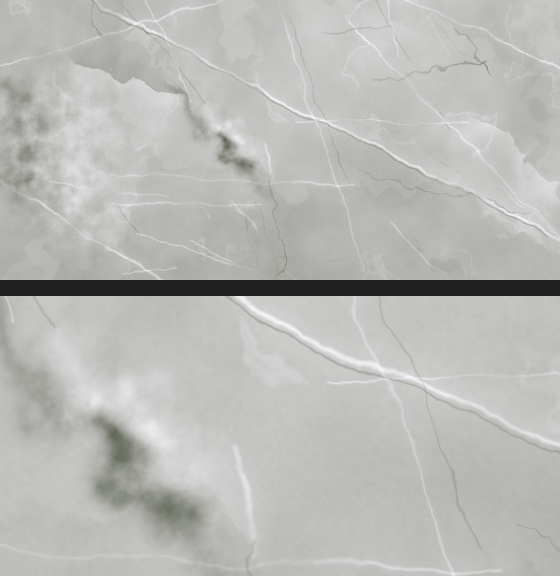
Top: the whole. Bottom: its middle third, enlarged.
A WebGL 1 fragment shader for this texture:

```glsl
precision highp float;
uniform vec2 u_resolution;

const vec3 SHADOW = vec3(0.60, 0.61, 0.58);
const vec3 PALE = vec3(0.84, 0.84, 0.84);

float hash(vec2 p) {
  return fract(sin(dot(p, vec2(127.1, 311.7))) * 43758.5);
}

float noise(vec2 p) {
  vec2 i = floor(p), f = fract(p);
  f = f * f * (3.0 - 2.0 * f);
  return mix(mix(hash(i), hash(i + vec2(1.0, 0.0)), f.x),
             mix(hash(i + vec2(0.0, 1.0)), hash(i + 1.0), f.x), f.y);
}

float fbm(vec2 p) {
  float sum = 0.0, amp = 0.5;
  for (int i = 0; i < 5; i++) {
    sum += amp * noise(p);
    p = mat2(1.6, 1.2, -1.2, 1.6) * p + 7.3;
    amp *= 0.5;
  }
  return sum / 0.97;
}

vec2 fbmOffset(vec2 p) {
  return vec2(fbm(p), fbm(p + 17.0)) - 0.5;
}

float segment(vec2 p, vec2 a, vec2 b) {
  vec2 r = p - a, d = b - a;
  return length(r - d * clamp(dot(r, d) / dot(d, d), 0.0, 1.0));
}

float stroke(float dist, float width, float px) {
  return 1.0 - smoothstep(0.0, width + px, dist);
}

// Bright core with a faint milky halo
float vein(vec2 p, vec2 a, vec2 b, float width, float px) {
  float d = segment(p, a, b);
  return stroke(d, width, px) + 0.25 * exp(-d / (width * 5.0));
}

float blob(vec2 p, vec2 center, vec2 radius, float angle) {
  float c = cos(angle), s = sin(angle);
  vec2 d = mat2(c, -s, s, c) * (p - center) / radius;
  return exp(-dot(d, d));
}

// Layer with a crisp edge on a-b that fades out to the right of its direction
float sheet(vec2 p, vec2 a, vec2 b, float fade, float px) {
  vec2 t = normalize(b - a), r = p - a;
  float along = dot(r, t) / length(b - a);
  float s = dot(r, vec2(t.y, -t.x));
  float ends = smoothstep(0.0, 0.2, along) * (1.0 - smoothstep(0.8, 1.0, along));
  return ends * smoothstep(-px, px, s) * exp(-max(s, 0.0) / fade);
}

void main() {
  vec2 p = gl_FragCoord.xy / u_resolution.y;
  float px = 1.0 / u_resolution.y;
  vec2 broad = fbmOffset(p * 3.0), fine = fbmOffset(p * 14.0 + 5.0);
  vec2 cloudP = p + 0.35 * broad + 0.10 * fine;
  vec2 veinP = p + 0.06 * broad + 0.03 * fine;
  vec2 crackP = p + 0.12 * broad + 0.09 * fine;
  float mottle = fbm(p * 20.0) - 0.5;
  float patchy = smoothstep(0.3, 0.65, fbm(p * 6.0 + 40.0));

  // Clouded ground with translucent terraces
  float tone = 0.716 + 0.17 * (fbm(cloudP * 2.0) - 0.5) + 0.07 * (fbm(p * 9.0) - 0.5);
  float terrace = fract(fbm(cloudP * 1.3 + 9.0) * 4.0);
  tone += 0.035 * terrace * (1.0 - smoothstep(0.93, 1.0, terrace));
  tone += 0.04 * blob(p, vec2(1.55, 0.78), vec2(0.5, 0.3), -0.4);
  tone -= 0.03 * blob(p, vec2(0.95, 0.08), vec2(0.5, 0.25), 0.0);

  // Milky crystalline mass and its dark pocket
  tone += blob(cloudP, vec2(0.26, 0.45), vec2(0.19, 0.34), 0.3) * (0.075 + 0.30 * mottle);
  tone -= blob(cloudP, vec2(0.06, 0.50), vec2(0.09, 0.16), 0.2) * (0.11 - 0.40 * mottle);
  tone += 0.09 * sheet(crackP, vec2(0.22, 0.81), vec2(0.70, 0.63), 0.10, px);
  tone -= 0.07 * sheet(crackP, vec2(0.70, 0.63), vec2(0.22, 0.81), 0.07, px);

  // Diagonal smudge flanked by white crystals
  tone += blob(crackP, vec2(0.83, 0.53), vec2(0.11, 0.05), -0.95) * (0.10 + 0.5 * mottle);
  tone -= blob(crackP, vec2(0.81, 0.47), vec2(0.17, 0.028), -0.9) * (0.17 - 0.7 * mottle);
  tone -= 0.12 * patchy * blob(crackP, vec2(0.66, 0.65), vec2(0.07, 0.015), -0.9);

  // Smooth dark window and pale layers at the right
  tone -= 0.09 * blob(cloudP, vec2(1.93, 0.58), vec2(0.13, 0.23), 0.1);
  tone += 0.09 * sheet(crackP, vec2(1.64, 0.62), vec2(2.10, 0.28), 0.10, px);
  tone += 0.05 * sheet(veinP, vec2(2.05, 0.12), vec2(1.10, 0.60), 0.08, px);

  // Faint wisps
  float wisp = abs(fbm(cloudP * 2.6 + 23.0) - 0.5);
  tone += 0.045 * patchy * (1.0 - smoothstep(0.0, 0.018, wisp));

  // Scattered hairlines, mostly falling to the right
  for (int i = 0; i < 22; i++) {
    vec2 id = vec2(float(i), 3.7);
    vec2 mid = vec2(2.0 * hash(id), hash(id + 1.3));
    float angle = -0.65 + 1.5 * (hash(id + 2.9) - 0.5);
    vec2 reach = vec2(cos(angle), sin(angle)) * mix(0.08, 0.32, hash(id + 4.1));
    float hair = stroke(segment(veinP, mid - reach, mid + reach), 0.0015, px);
    tone += hair * patchy * mix(-0.08, 0.10, step(0.35, hash(id + 6.7)));
  }

  // Long white veins
  float white = vein(veinP, vec2(0.25, 1.03), vec2(2.05, 0.12), 0.0045, px);
  white += 0.8 * vein(veinP, vec2(1.38, 1.02), vec2(2.05, 0.73), 0.003, px);
  white += 0.9 * vein(veinP, vec2(-0.05, 0.40), vec2(0.62, -0.03), 0.004, px);
  white += 0.7 * vein(veinP, vec2(-0.05, 0.75), vec2(0.80, 0.99), 0.003, px);
  white += 0.6 * vein(veinP, vec2(1.25, 0.92), vec2(2.02, 0.14), 0.002, px);
  white += 0.5 * vein(veinP, vec2(0.98, 1.02), vec2(1.30, 0.03), 0.002, px);
  white += 0.6 * vein(veinP, vec2(0.40, 0.29), vec2(0.92, 0.26), 0.003, px);
  white += 0.6 * vein(veinP, vec2(0.40, 0.38), vec2(1.26, 0.33), 0.003, px);
  white += 0.9 * vein(veinP, vec2(0.95, 0.49), vec2(0.96, 0.36), 0.006, px);
  tone += 0.13 * white * (0.4 + 0.7 * patchy);

  // Dark jagged cracks
  float dark = stroke(segment(crackP, vec2(0.95, 0.38), vec2(0.99, -0.02)), 0.003, px);
  dark += stroke(segment(crackP, vec2(1.36, 0.72), vec2(1.72, 0.76)), 0.004, px);
  dark += stroke(segment(crackP, vec2(1.61, 0.88), vec2(1.73, 0.72)), 0.003, px);
  dark += 0.8 * stroke(segment(crackP, vec2(1.30, 0.37), vec2(1.90, 0.23)), 0.002, px);
  dark += 0.8 * stroke(segment(crackP, vec2(0.30, 1.02), vec2(0.38, 0.87)), 0.003, px);
  dark += 0.7 * stroke(segment(veinP, vec2(0.30, 0.995), vec2(1.95, 0.16)), 0.0015, px);
  tone -= 0.19 * dark * (0.35 + 0.65 * patchy);

  // Polished grain
  tone += 0.018 * (noise(p * 190.0) - 0.5);
  tone = clamp(tone, 0.38, 0.95);
  gl_FragColor = vec4(mix(SHADOW, PALE, (tone - 0.60) / 0.24), 1.0);
}
```
